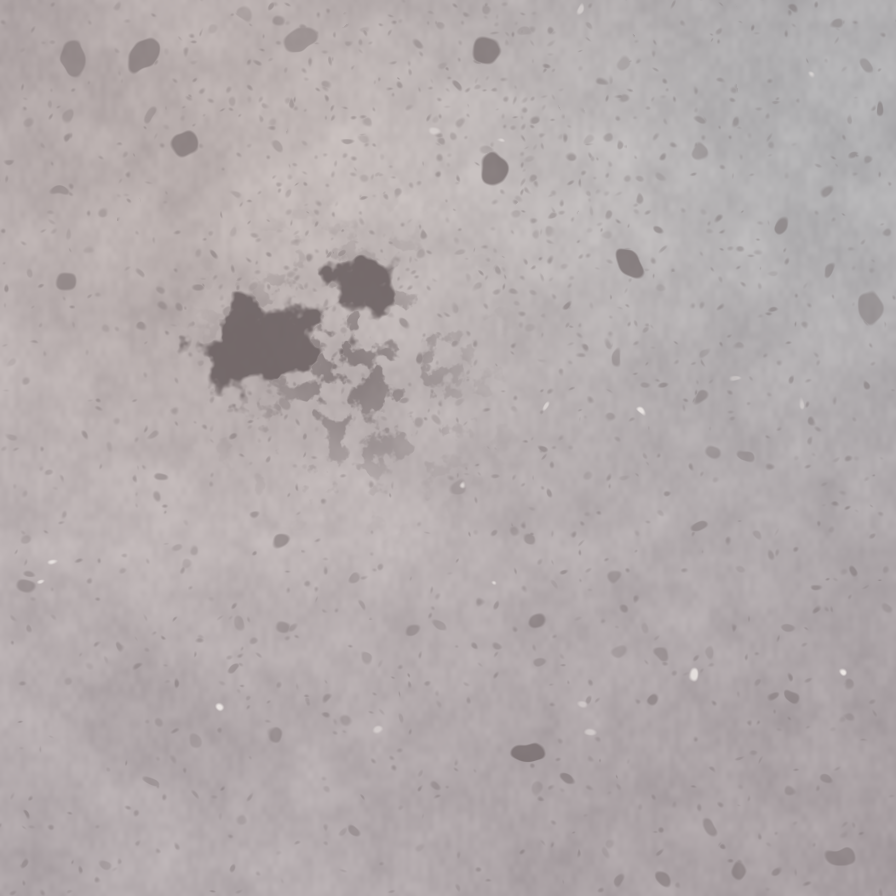
This texture is drawn by a three.js fragment shader. Its source:

```glsl
varying vec2 vUv;

// Colours
const vec3 PALE = vec3(0.770, 0.738, 0.745);
const vec3 SHADE = vec3(0.632, 0.597, 0.610);
const vec3 STAIN = vec3(0.420, 0.378, 0.382);
const vec3 CHIP = vec3(0.930, 0.910, 0.900);
const vec3 WARM_TINT = vec3(0.008, 0.000, -0.014);
const vec3 COOL_TINT = vec3(-0.026, 0.004, 0.004);

// Broad light
const vec2 GLOW_AT = vec2(0.50, 0.74);
const vec2 DIM_AT = vec2(0.82, 0.30);
const float GLOW = 0.50;
const float DIM = 0.30;

// Surface texture
const float CLOUD_SCALE = 5.0;
const float CLOUD = 0.65;
const float MOTTLE_SCALE = 26.0;
const float MOTTLE = 0.55;
const float GRAIN_SCALE = 130.0;
const float GRAIN = 0.22;

// Oil stain, a tapering streak
const vec2 STAIN_HEAD = vec2(0.285, 0.605);
const vec2 STAIN_TAIL = vec2(0.445, 0.705);
const float HEAD_RADIUS = 0.050;
const float TAIL_RADIUS = 0.006;
const float STAIN_FRAY = 0.13;
const vec2 CRUMBS_AT = vec2(0.39, 0.59);

const float EDGE = 0.0022;

float hash(vec2 p) {
  vec3 q = fract(p.xyx * 0.1031);
  q += dot(q, q.yzx + 33.33);
  return fract((q.x + q.y) * q.z);
}

float noise(vec2 p) {
  vec2 i = floor(p);
  vec2 f = fract(p);
  f = f * f * (3.0 - 2.0 * f);
  float low = mix(hash(i), hash(i + vec2(1.0, 0.0)), f.x);
  float high = mix(hash(i + vec2(0.0, 1.0)), hash(i + vec2(1.0)), f.x);
  return mix(low, high, f.y);
}

float fbm(vec2 p) {
  float sum = 0.0;
  float gain = 0.5;
  for (int i = 0; i < 4; i++) {
    sum += gain * noise(p);
    p = mat2(1.6, 1.2, -1.2, 1.6) * p + 17.3;
    gain *= 0.5;
  }
  return sum / 0.9375;
}

float bump(vec2 p, vec2 centre, float tightness) {
  vec2 d = p - centre;
  return exp(-tightness * dot(d, d));
}

// One tilted oval at most per cell; radii in canvas units
float specks(vec2 p, float cells, float density, float rMin, float rMax, float seed) {
  vec2 id = floor(p * cells);
  vec2 key = id + seed;
  float radius = mix(rMin, rMax, hash(key + 3.7));
  float room = max(0.5 - 1.4 * radius * cells, 0.0);
  vec2 jitter = vec2(hash(key + 11.3), hash(key + 23.9)) - 0.5;
  vec2 d = p - (id + 0.5 + 2.0 * room * jitter) / cells;
  float tilt = 3.1416 * hash(key + 41.1);
  float c = cos(tilt);
  float s = sin(tilt);
  d = mat2(c, s, -s, c) * d;
  d.y *= mix(1.1, 1.9, hash(key + 57.7));
  float shape = 1.0 - smoothstep(-EDGE, EDGE, length(d) - radius);
  float strength = mix(0.35, 1.0, hash(key + 71.3));
  return shape * strength * step(hash(key), density);
}

float stainMask(vec2 p) {
  vec2 axis = STAIN_TAIL - STAIN_HEAD;
  float along = clamp(dot(p - STAIN_HEAD, axis) / dot(axis, axis), 0.0, 1.0);
  float d = length(p - STAIN_HEAD - axis * along);
  d -= mix(HEAD_RADIUS, TAIL_RADIUS, along);
  d += STAIN_FRAY * (fbm(p * 30.0) - 0.5);
  float body = 1.0 - smoothstep(-0.012, 0.008, d);
  float crumbs = smoothstep(0.60, 0.72, fbm(p * 48.0 + 9.0) + 0.10 * bump(p, CRUMBS_AT, 120.0));
  return max(body * 0.88, crumbs * 0.60 * bump(p, CRUMBS_AT, 75.0));
}

void main() {
  vec2 p = vUv;
  vec2 warp = vec2(noise(p * 75.0), noise(p * 75.0 + 31.0)) - 0.5;
  vec2 rough = p + 0.006 * warp;

  // Concrete ground
  float tone = 0.40 + GLOW * bump(p, GLOW_AT, 3.5) - DIM * bump(p, DIM_AT, 5.0);
  tone -= 0.30 * bump(p, vec2(0.0, 1.0), 30.0);
  tone += CLOUD * (fbm(p * CLOUD_SCALE) - 0.5);
  tone += MOTTLE * (fbm(p * MOTTLE_SCALE + 5.0) - 0.5);
  tone += GRAIN * (noise(p * GRAIN_SCALE * vec2(1.2, 0.8)) - 0.5);
  vec3 colour = mix(SHADE, PALE, clamp(tone, -0.15, 1.15));
  colour += WARM_TINT * bump(p, vec2(0.25, 0.8), 5.0);
  colour += COOL_TINT * bump(p, vec2(0.95, 0.85), 6.0);

  // Dark specks, thickest at the upper middle
  float crowd = 0.35 + bump(p, vec2(0.50, 0.82), 9.0);
  float dark = 0.34 * specks(rough, 95.0, 0.20 * crowd, 0.0015, 0.0032, 13.0);
  dark = max(dark, 0.38 * specks(rough, 48.0, 0.20 * crowd, 0.0028, 0.0055, 131.0));
  dark = max(dark, 0.45 * specks(rough, 21.0, 0.17, 0.0050, 0.0095, 257.0));
  dark = max(dark, 0.80 * specks(rough, 8.0, 0.17, 0.0150, 0.0220, 419.0));
  dark = max(dark, stainMask(p));
  colour = mix(colour, STAIN, dark);

  // Bright chips
  float chips = specks(rough, 30.0, 0.022, 0.0025, 0.0060, 613.0);
  colour = mix(colour, CHIP, chips);

  gl_FragColor = vec4(colour, 1.0);
}
```
